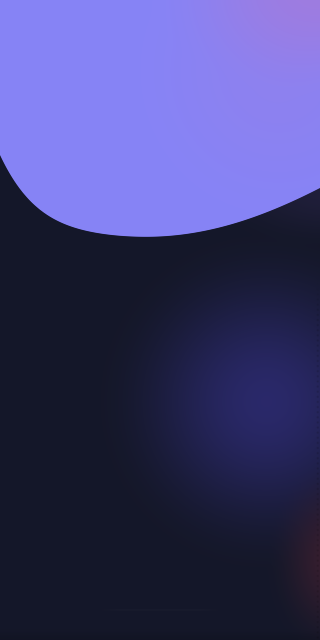
This background is drawn by a Shadertoy shader. Its source:

```glsl
// A night-blue backdrop with a smooth violet wave hanging from the top,
// a soft indigo glow at the right and a faint red glow in the lower corner.
// The wave is a polynomial edge; the glows are smooth elliptical falloffs.

const vec3 NIGHT  = vec3(0.080, 0.091, 0.160);
const vec3 INDIGO = vec3(0.163, 0.158, 0.412);
const vec3 EMBER  = vec3(0.260, 0.125, 0.190);
const vec3 HAZE   = vec3(0.150, 0.135, 0.270);
const vec3 VIOLET = vec3(0.526, 0.514, 0.962);
const vec3 ORCHID = vec3(0.615, 0.485, 0.880);

// Soft elliptical spot: 1 at the centre, 0 at the given radii
float glow(vec2 p, vec2 centre, vec2 radii) {
    return 1.0 - smoothstep(0.0, 1.0, length((p - centre) / radii));
}

// Lower edge of the wave: x is its height, y its slope
vec2 waveEdge(float x, float lowestX, float lowestY) {
    float d = x - lowestX;
    float d2 = d * d;
    if (d < 0.0) {
        return vec2(lowestY + 0.49 * d2 - 7.8 * d2 * d2 * d,
                    0.98 * d - 39.0 * d2 * d2);
    }
    return vec2(lowestY + 0.56 * d2 - 0.15 * d2 * d2,
                1.12 * d - 0.6 * d2 * d);
}

// Approximate signed distance above the wave edge
float waveDistance(vec2 p) {
    vec2 edge = waveEdge(p.x, 0.456, 1.260);
    return (p.y - edge.x) / sqrt(1.0 + edge.y * edge.y);
}

// Horizontal hairline with soft ends
float hairline(vec2 p, vec2 centre, float halfLength, float halfWidth, float px) {
    vec2 d = abs(p - centre);
    float ends = 1.0 - smoothstep(0.6 * halfLength, halfLength, d.x);
    return ends * (1.0 - smoothstep(halfWidth, halfWidth + px, d.y));
}

// Column of evenly repeated dots
float dotColumn(vec2 p, float x, float pitch, float radius, float px) {
    vec2 cell = vec2(p.x - x, (fract(p.y / pitch) - 0.5) * pitch);
    return 1.0 - smoothstep(radius - px, radius + px, length(cell));
}

void mainImage(out vec4 fragColor, in vec2 fragCoord) {
    // Canvas is one unit wide and two units high
    vec2 p = fragCoord / iResolution.xy * vec2(1.0, 2.0);
    float px = 2.0 / iResolution.y;

    // Dark ground and its glows
    vec3 col = NIGHT;
    col = mix(col, HAZE, 0.6 * glow(p, vec2(1.02, 1.40), vec2(0.38, 0.18)));
    col = mix(col, INDIGO, glow(p, vec2(0.833, 0.745), vec2(0.54)));
    col = mix(col, EMBER, 0.75 * glow(p, vec2(1.04, 0.25), vec2(0.21, 0.32)));

    // Faint details near the borders
    col += 0.012 * hairline(p, vec2(0.50, 0.094), 0.19, 0.001, px);
    float dots = dotColumn(p, 0.993, 0.016, 0.003, px);
    col *= 1.0 - 0.15 * dots * (1.0 - smoothstep(1.0, 1.15, p.y));
    col *= 1.0 - 0.12 * (1.0 - smoothstep(0.0, 0.04, p.y));

    // Violet wave, warmed towards the upper right
    float warmth = 0.62 * glow(p, vec2(0.87, 1.78), vec2(0.50, 0.52)) * 0.5
                 + 0.95 * glow(p, vec2(1.04, 2.06), vec2(0.60, 0.38));
    vec3 wave = mix(VIOLET, ORCHID, min(warmth, 1.0));
    col = mix(col, wave, smoothstep(-0.6 * px, 0.6 * px, waveDistance(p)));

    fragColor = vec4(col, 1.0);
}
```
